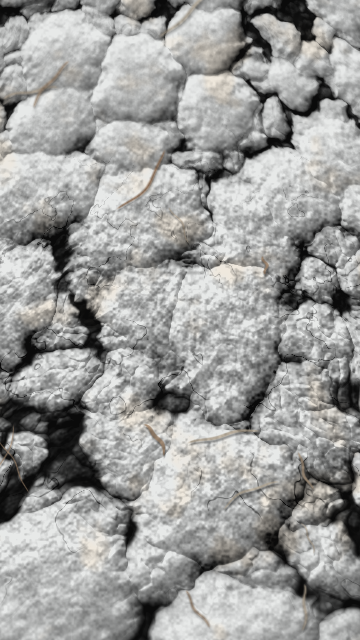
This texture is drawn by a WebGL 2 fragment shader. Its source:

```glsl
#version 300 es
precision highp float;
// Dry grey soil: three sizes of faceted clods form a height field that shrinks
// with distance. It is lit from the upper left, with shadowed crevices, fine
// grain, hairline cracks and scattered straw; sharpness fades near and far.

#define NEAR_SCALE 3.0    // clods per canvas height at the lower edge
#define RECESSION 1.2     // growth of that count towards the top
#define BASE_TONE 0.735
#define RELIEF 0.19       // strength of directional light
#define SHADOW 0.30       // strength of cast shadows
#define CAVITY 0.20       // darkening of low ground
#define GRAIN 0.50        // strength of fine speckle
#define STRAWS 15
#define LIGHT_DIR vec2(-0.45, 0.89)

uniform vec2 u_resolution;
out vec4 fragColor;

float hash(vec2 p) {
  return fract(sin(dot(p, vec2(127.1, 311.7))) * 43758.5453);
}

vec2 hash2(vec2 p) {
  return vec2(hash(p), hash(p + 19.7));
}

mat2 rotation(float a) {
  return mat2(cos(a), sin(a), -sin(a), cos(a));
}

float noise(vec2 p) {
  vec2 i = floor(p), f = fract(p);
  f = f * f * (3.0 - 2.0 * f);
  return mix(mix(hash(i), hash(i + vec2(1, 0)), f.x),
             mix(hash(i + vec2(0, 1)), hash(i + vec2(1, 1)), f.x), f.y);
}

float fbm(vec2 p) {
  float sum = 0.0, amp = 0.533;
  for (int i = 0; i < 4; i++) {
    sum += amp * noise(p);
    p = rotation(0.65) * p * 2.03 + 5.3;
    amp *= 0.5;
  }
  return sum;
}

// Highest of the flat-topped, faceted domes scattered around p
float clods(vec2 p) {
  vec2 cell = floor(p);
  float top = 0.0;
  for (int y = -1; y <= 1; y++)
  for (int x = -1; x <= 1; x++) {
    vec2 id = cell + vec2(x, y);
    vec2 d = rotation(6.28 * hash(id + 3.1)) * (p - id - 0.15 - 0.7 * hash2(id));
    d.y *= 1.2;
    float radius = mix(0.38, 0.78, hash(id + 8.4));
    vec2 a = abs(d);
    float facet = max(max(a.x, a.y), 0.72 * (a.x + a.y));
    float dist = mix(length(d), facet, 0.6) / radius;
    top = max(top, radius * (1.0 - dist * dist * dist));
  }
  return top;
}

float soilHeight(vec2 q, float focus) {
  vec2 warp = vec2(fbm(q * 2.6), fbm(q * 2.6 + 17.0)) - 0.5;
  vec2 w = q + 0.38 * warp;
  float large = clods(w);
  float medium = 0.42 * clods(w * 2.4 + 4.7);
  float crumbs = 0.13 * clods(w * 7.5 + 9.2);
  float rough = fbm(q * 7.0 + 31.0) - 0.5;
  float onClod = smoothstep(0.1, 0.4, large);
  return max(large, medium) + crumbs * mix(0.8, 0.25, onClod) * mix(0.6, 1.0, focus)
       + rough * mix(0.10, 0.17, focus);
}

// Tapered, bent stalk: coverage at p for the stalk with this index
float straw(vec2 p, float index, float blur) {
  vec2 seed = vec2(index, 2.7);
  vec2 centre = hash2(seed) * vec2(u_resolution.x / u_resolution.y, 1.0);
  vec2 d = rotation(6.28 * hash(seed + 5.0)) * (p - centre);
  float halfLength = mix(0.015, 0.075, hash(seed + 9.0));
  float t = d.x / halfLength;
  float bend = (hash(seed + 13.0) - 0.5) * 0.5 * halfLength;
  float width = mix(0.0009, 0.0032, pow(hash(seed + 17.0), 2.0));
  width *= sqrt(max(0.0, 1.0 - t * t));
  float dist = abs(d.y - bend * t * t + 0.002 * sin(t * 5.0 + index)) - width;
  return (1.0 - smoothstep(-blur, blur, dist)) * (1.0 - smoothstep(0.85, 1.0, abs(t)));
}

void main() {
  vec2 p = gl_FragCoord.xy / u_resolution.y;
  float pixel = 1.0 / u_resolution.y;
  float middle = 0.5 * u_resolution.x / u_resolution.y;
  float focus = smoothstep(-0.05, 0.25, p.y) * (1.0 - smoothstep(0.55, 0.88, p.y));

  // Receding ground coordinates
  float scale = NEAR_SCALE * exp(RECESSION * p.y);
  vec2 q = vec2((p.x - middle) * scale, scale / RECESSION);

  // Relief, cast shadow and cavities
  float stride = mix(0.007, 0.003, focus) * scale;
  float h = soilHeight(q, focus);
  float slope = (h - soilHeight(q + LIGHT_DIR * stride, focus)) / stride;
  float lit = slope / sqrt(1.0 + slope * slope);
  float shade = smoothstep(0.05, 0.45, soilHeight(q + LIGHT_DIR * 0.2, focus) - h);
  float tone = BASE_TONE + RELIEF * lit - SHADOW * shade;
  tone -= CAVITY * (1.0 - smoothstep(0.05, 0.38, h));

  // Grain, cracks and deep crevices
  float grain = 0.7 * (fbm(p * 75.0) - 0.5) + 0.5 * (noise(p * 230.0) - 0.5);
  tone += GRAIN * grain * mix(0.35, 1.0, focus);
  float vein = abs(fbm(q * 3.2 + 50.0) - 0.5);
  float crack = (1.0 - smoothstep(0.0, 0.014, vein)) * smoothstep(0.45, 0.65, noise(q * 3.0));
  tone -= 0.24 * crack * focus;
  tone *= mix(0.12, 1.0, smoothstep(0.0, 0.15, h));
  tone = clamp(tone, 0.04, 0.91);

  // Neutral grey with faint warm patches
  float warm = smoothstep(0.6, 0.8, fbm(p * 14.0 + 3.0));
  vec3 colour = tone * mix(vec3(0.995, 1.003, 1.0), vec3(1.03, 1.0, 0.95), warm);

  // Straw with a thin shadow beneath
  float blur = pixel + 0.002 * (1.0 - focus);
  for (int i = 0; i < STRAWS; i++) {
    float index = float(i) + 1.0;
    vec3 dry = mix(vec3(0.56, 0.41, 0.29), vec3(0.78, 0.73, 0.65), hash(vec2(index, 41.0)));
    colour *= 1.0 - 0.35 * straw(p + vec2(-0.001, 0.004), index, blur * 1.5);
    colour = mix(colour, dry * (0.85 + 0.4 * grain), 0.85 * straw(p, index, blur));
  }
  fragColor = vec4(colour, 1.0);
}
```
